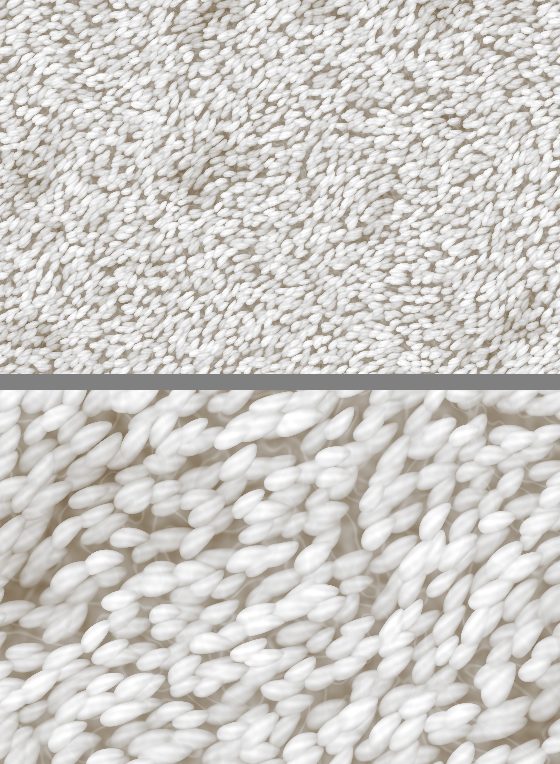
Top, the full canvas; bottom, a detail of the centre.
This texture is drawn by a Shadertoy shader. Its source:

```glsl
// Cream terry cloth: short slanted yarn loops over a shaded tan backing.
// Jittered cells each hold one domed, bent loop; loops are blended by height,
// with gradient noise steering their direction, the fuzz and the worn patches.

const float SLANT = 0.58;                      // mean loop direction, radians
const float SLANT_DRIFT = 0.75;                // slow change of direction
const float SLANT_JITTER = 0.75;               // change from loop to loop
const vec2  CELL = vec2(0.030, 0.017);         // loop spacing, canvas heights
const vec2  LOOP_SIZE = vec2(0.0205, 0.0095);  // half length, half width
const vec2  LIGHT = vec2(-0.5, 0.85);
const float HEIGHT_SHARPNESS = 9.0;
const float BACKING_WEIGHT = 4.0;
const float BACKING_TONE = 0.63;
const float LOOP_EDGE_TONE = 0.71;
const float DOME_GAIN = 0.23;
const float PATCH_SHADE = 0.09;
const vec3  SHADOW_TINT = vec3(0.0, 0.05, 0.12);

vec3 hash3(vec2 p) {
    vec3 h = fract(p.xyx * vec3(0.1031, 0.1030, 0.0973));
    h += dot(h, h.yxz + 33.33);
    return fract((h.xxy + h.yzz) * h.zyx);
}

vec2 gradientAt(vec2 cell) {
    float a = 6.2832 * hash3(cell + 71.0).x;
    return vec2(cos(a), sin(a));
}

// Gradient noise, roughly -0.7 to 0.7
float noise(vec2 p) {
    vec2 i = floor(p), f = p - i;
    vec2 u = f * f * f * (f * (f * 6.0 - 15.0) + 10.0);
    vec2 e = vec2(1.0, 0.0);
    float low = mix(dot(gradientAt(i), f),
                    dot(gradientAt(i + e), f - e), u.x);
    float high = mix(dot(gradientAt(i + e.yx), f - e.yx),
                     dot(gradientAt(i + 1.0), f - 1.0), u.x);
    return mix(low, high, u.y);
}

mat2 rotation(float a) {
    float c = cos(a), s = sin(a);
    return mat2(c, s, -s, c);
}

// Returns the loop's tone (x) and its blending weight (y)
vec2 yarnLoop(vec2 offset, float angle, vec3 rnd) {
    vec2 q = (offset * rotation(angle)) / (LOOP_SIZE * (0.85 + 0.3 * rnd.z));
    q.y += (rnd.x - 0.5) * 0.7 * (q.x * q.x - 0.4);
    q.y /= 1.0 - 0.22 * q.x;
    float inside = 1.0 - dot(q, q);
    if (inside <= 0.0) return vec2(0.0);

    float dome = sqrt(inside);
    float height = 0.6 * rnd.y + 0.5 * dome;
    float strands = sin(7.0 * q.y + 4.0 * q.x + 6.2832 * rnd.z);
    float tone = LOOP_EDGE_TONE + DOME_GAIN * dome
               + 0.045 * dot(offset / LOOP_SIZE.y, LIGHT)
               + 0.12 * (rnd.y - 0.5) - 0.03 * q.x + 0.022 * strands;
    return vec2(tone, smoothstep(0.0, 0.4, inside) * exp(HEIGHT_SHARPNESS * height));
}

float pileTone(vec2 p, float direction, float backing) {
    mat2 frame = rotation(SLANT);
    vec2 grid = (p * frame) / CELL;
    float toneSum = backing * BACKING_WEIGHT;
    float weightSum = BACKING_WEIGHT;
    for (int j = -2; j <= 2; j++) {
        float row = floor(grid.y) + float(j);
        float shift = hash3(vec2(row, 19.0)).x;
        for (int i = -1; i <= 1; i++) {
            vec2 id = vec2(floor(grid.x + shift) + float(i), row);
            vec3 rnd = hash3(id + 200.0);
            vec3 jitter = hash3(id + 431.0);
            vec2 center = id + 0.5 + 0.8 * (jitter.xy - 0.5) - vec2(shift, 0.0);
            vec2 offset = frame * ((grid - center) * CELL);
            vec2 yarn = yarnLoop(offset, direction + SLANT_JITTER * (jitter.z - 0.5), rnd);
            toneSum += yarn.x * yarn.y;
            weightSum += yarn.y;
        }
    }
    return toneSum / weightSum;
}

void mainImage(out vec4 fragColor, in vec2 fragCoord) {
    vec2 p = fragCoord / iResolution.y;

    // Uneven lie of the pile
    vec2 warp = vec2(noise(p * 7.0 + 3.0), noise(p * 7.0 + 47.0));
    vec2 cloth = p + 0.014 * warp;
    float direction = SLANT + SLANT_DRIFT * noise(p * 3.2 + 11.0);

    // Backing seen in the gaps, crossed by stray fibres
    float mottle = noise(p * 60.0);
    float fibres = smoothstep(0.12, 0.0, abs(noise(p * 48.0 + 3.0 * warp + 90.0)));
    float backing = BACKING_TONE + 0.13 * mottle + 0.05 * fibres;

    float tone = pileTone(cloth, direction, backing);

    // Flattened, shaded patches and fine fuzz
    float worn = noise(p * 4.5 + 29.0) + 0.5 * noise(p * 11.0 + 5.0);
    tone -= PATCH_SHADE * smoothstep(0.12, 0.6, worn);
    tone += 0.035 * noise(p * 130.0) + 0.015 * (fibres - 0.4);

    // Shadows turn tan, lit yarn stays neutral white
    float shadow = clamp((0.9 - tone) / 0.31, 0.0, 1.2);
    vec3 color = vec3(tone) - SHADOW_TINT * pow(shadow, 1.5);
    fragColor = vec4(clamp(color, 0.0, 1.0), 1.0);
}
```
